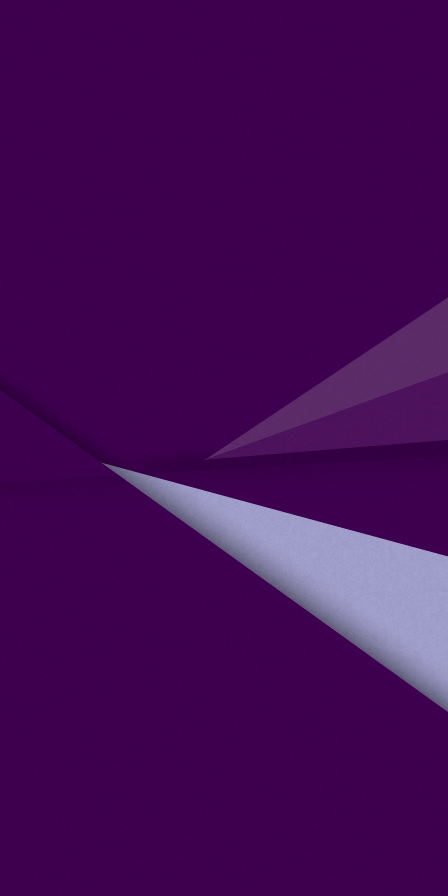
A WebGL 2 fragment shader for this background:

```glsl
#version 300 es
precision highp float;

uniform vec2 u_resolution;
out vec4 fragColor;

const vec3 PLUM = vec3(0.240, 0.000, 0.308);
const vec3 VIOLET = vec3(0.302, 0.070, 0.362);
const vec3 MAUVE = vec3(0.358, 0.168, 0.408);
const vec3 LAVENDER = vec3(0.625, 0.615, 0.790);

float hash(vec2 p) {
  return fract(sin(dot(p, vec2(127.1, 311.7))) * 43758.5453);
}

float valueNoise(vec2 p) {
  vec2 cell = floor(p);
  vec2 f = fract(p);
  f = f * f * (3.0 - 2.0 * f);
  float low = mix(hash(cell), hash(cell + vec2(1.0, 0.0)), f.x);
  float high = mix(hash(cell + vec2(0.0, 1.0)), hash(cell + vec2(1.0)), f.x);
  return mix(low, high, f.y);
}

// Signed distance to the line a-b, positive on its left side
float lineSide(vec2 p, vec2 a, vec2 b) {
  vec2 d = normalize(b - a);
  return dot(p - a, vec2(-d.y, d.x));
}

float cover(float dist, float pixel) {
  return smoothstep(-0.6 * pixel, 0.6 * pixel, dist);
}

// Area between two rays leaving the same apex
float wedge(vec2 p, vec2 apex, vec2 lower, vec2 upper, float pixel) {
  float inside = min(lineSide(p, apex, lower), -lineSide(p, apex, upper));
  return cover(inside, pixel);
}

// Shadow that is strongest at the edge and fades with distance
float softShadow(float dist, float width) {
  float t = clamp(1.0 - dist / width, 0.0, 1.0);
  return t * t;
}

void main() {
  // Canvas is one unit wide and two units high
  vec2 p = gl_FragCoord.xy / u_resolution * vec2(1.0, 2.0);
  float pixel = 1.0 / u_resolution.x;

  vec2 fanApex = vec2(0.458, 0.974);
  vec2 fanLow = vec2(1.0, 1.018);
  vec2 fanMid = vec2(1.0, 1.169);
  vec2 fanTop = vec2(1.0, 1.336);
  vec2 bladeApex = vec2(0.227, 0.967);
  vec2 bladeTop = vec2(1.0, 0.758);
  vec2 bladeLow = vec2(1.0, 0.411);

  float fold = lineSide(p, vec2(0.333, 0.943), vec2(1.0, 0.984));
  float fanBase = lineSide(p, fanApex, fanLow);
  float sheet = lineSide(p, bladeApex, bladeLow);

  // Dark strip under the fan and the shadow below its fold
  vec3 color = PLUM;
  float strip = cover(fold, pixel) * softShadow(max(fanBase, 0.0), 0.045);
  strip *= smoothstep(0.2, 0.42, p.x);
  color *= 1.0 - 0.17 * strip;
  float below = (1.0 - cover(fold, pixel)) * softShadow(-fold, 0.09);
  color *= 1.0 - 0.10 * below;

  // Translucent fan
  color = mix(color, VIOLET, wedge(p, fanApex, fanLow, fanMid, pixel));
  color = mix(color, MAUVE, wedge(p, fanApex, fanMid, fanTop, pixel));

  // Pale blade
  float blade = wedge(p, bladeApex, bladeLow, bladeTop, pixel);
  color = mix(color, LAVENDER, blade);

  // Shadow thrown upward by the lower sheet
  float sheetShadow = cover(sheet, pixel) * softShadow(sheet, mix(0.05, 0.085, blade));
  color *= 1.0 - mix(0.32, 0.42, blade) * sheetShadow;

  // Paper grain
  float grain = hash(floor(p * 256.0)) - 0.5;
  float fiber = valueNoise(p * 110.0) - 0.5;
  color += (0.6 * grain + 0.4 * fiber) * mix(0.012, 0.035, blade);

  fragColor = vec4(clamp(color, 0.0, 1.0), 1.0);
}
```
